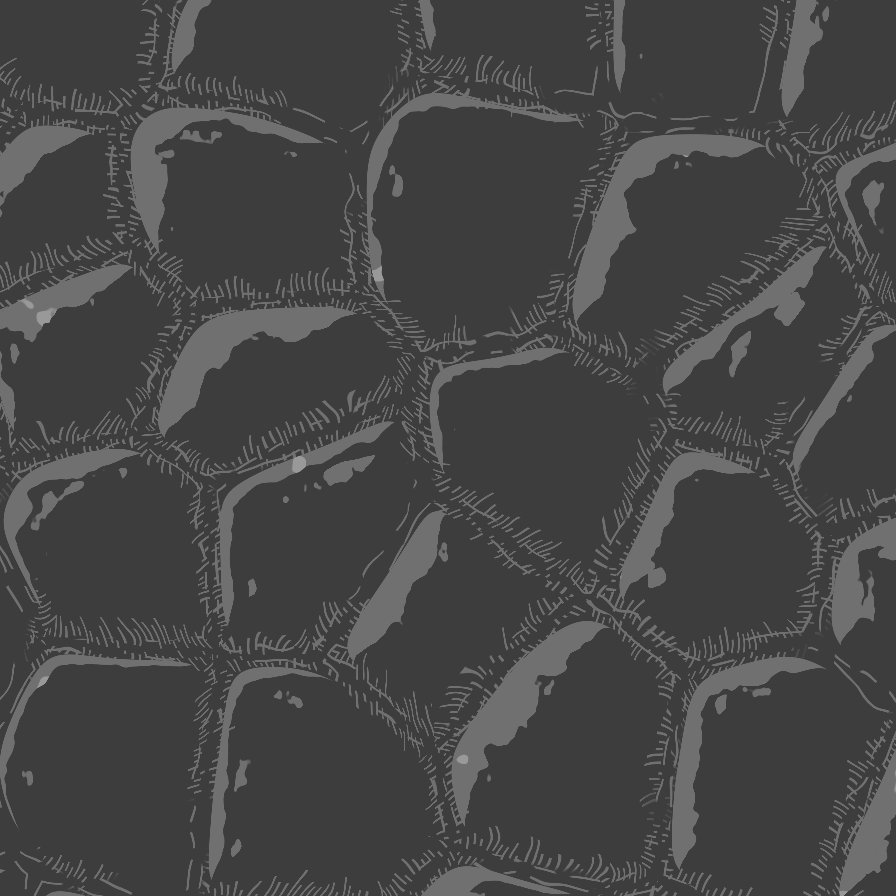
This texture is drawn by a three.js fragment shader. Its source:

```glsl
// Dark rounded paving stones with ragged highlights on their upper left rims.
// Jittered Voronoi cells give the stones; smoothed edge distances give the rims,
// and thin strokes across and along the joints give the grassy hatching.
varying vec2 vUv;

const vec3 STONE_COLOR = vec3(0.24);
const vec3 LIGHT_COLOR = vec3(0.44);
const vec3 GLINT_COLOR = vec3(0.60);
const vec2 LIGHT_DIR = vec2(-0.74, 0.67);
const float CELLS = 4.5;            // stones across the canvas
const float JITTER = 0.86;
const float CORNER_ROUND = 0.013;
const float WARP = 0.022;
const float JOINT = 0.011;          // half width of the gap between stones
const float RIM_WIDTH = 0.030;
const float BLADE_SPACING = 0.0075;
const float BLADE_HALF = 0.0008;
const float SOFT = 0.0008;          // edge smoothing

float hash(vec2 p) {
  return fract(sin(dot(p, vec2(127.1, 311.7))) * 43758.5453);
}

float noise(vec2 p) {
  vec2 i = floor(p), f = fract(p);
  f = f * f * (3.0 - 2.0 * f);
  return mix(mix(hash(i), hash(i + vec2(1.0, 0.0)), f.x),
             mix(hash(i + vec2(0.0, 1.0)), hash(i + vec2(1.0)), f.x), f.y);
}

float roughNoise(vec2 p) {
  return 0.55 * noise(p) + 0.3 * noise(p * 2.3 + 7.0) + 0.15 * noise(p * 5.1 + 19.0);
}

vec2 site(vec2 cell) {
  vec2 r = vec2(hash(cell + 3.7), hash(cell + 51.3));
  return cell + 0.5 + JITTER * (r - 0.5);
}

// Finds the stone, its rounded edge distance and normal, and the nearest joint.
void findStone(vec2 p, out vec2 stone, out float roundDist, out vec2 roundNormal,
               out float jointDist, out vec2 jointNormal, out float along) {
  vec2 q = p * CELLS, base = floor(q);
  float best = 100.0;
  stone = base;
  for (int j = -2; j <= 2; j++) {
    for (int i = -2; i <= 2; i++) {
      vec2 cell = base + vec2(float(i), float(j));
      vec2 gap = site(cell) - q;
      if (dot(gap, gap) < best) { best = dot(gap, gap); stone = cell; }
    }
  }
  vec2 center = site(stone), normalSum = vec2(0.0);
  float weightSum = 0.0;
  jointDist = 100.0;
  jointNormal = vec2(0.0, 1.0);
  along = 0.0;
  for (int j = -2; j <= 2; j++) {
    for (int i = -2; i <= 2; i++) {
      if (i == 0 && j == 0) continue;
      vec2 other = site(stone + vec2(float(i), float(j)));
      vec2 normal = normalize(other - center);
      vec2 offset = q - 0.5 * (center + other);
      float dist = -dot(offset, normal) / CELLS;
      float weight = exp(-dist / CORNER_ROUND);
      weightSum += weight;
      normalSum += weight * normal;
      if (dist < jointDist) {
        jointDist = dist;
        jointNormal = normal;
        along = dot(offset, vec2(-normal.y, normal.x)) / CELLS;
      }
    }
  }
  roundDist = -CORNER_ROUND * log(weightSum);
  roundNormal = normalSum / weightSum;
}

// Short slanted blades across the joint, longest where they grow upward.
float blades(vec2 p, vec2 stone, float dist, vec2 normal, float along) {
  float slant = 2.4 * (noise(p * 9.0) - 0.5);
  float s = (along + slant * dist) / BLADE_SPACING + 1.2 * noise(p * 45.0);
  float id = floor(s);
  float r = hash(vec2(id, 9.0) + stone * 17.0);
  float start = 0.010 * hash(vec2(id, 31.0) + stone * 5.0);
  float reach = mix(0.004, 0.017, r) * (1.0 + 0.8 * max(-normal.y, 0.0));
  float x = abs(fract(s) - 0.35 - 0.3 * r) * BLADE_SPACING;
  float line = 1.0 - smoothstep(BLADE_HALF, BLADE_HALF + SOFT, x);
  float span = smoothstep(0.0, SOFT, dist - start) * smoothstep(0.0, SOFT, start + reach - dist);
  return line * span * smoothstep(0.28, 0.34, noise(p * 11.0 + 4.0));
}

// Broken thin lines that run beside the joint.
float cracks(vec2 p, float dist) {
  float x = abs(dist - 0.002 - 0.013 * noise(p * 38.0));
  float line = 1.0 - smoothstep(BLADE_HALF, BLADE_HALF + SOFT, x);
  return line * smoothstep(0.46, 0.52, noise(p * 65.0 + 13.0));
}

void main() {
  vec2 p = vUv + WARP * (vec2(noise(vUv * 7.0), noise(vUv * 7.0 + 40.0)) - 0.5);
  vec2 stone, roundNormal, jointNormal;
  float roundDist, jointDist, along;
  findStone(p, stone, roundDist, roundNormal, jointDist, jointNormal, along);

  // Ragged lit rim, its width varying from stone to stone
  float lit = dot(roundNormal, LIGHT_DIR);
  float facing = smoothstep(0.15, 0.8, lit);
  float inner = roundDist - JOINT;
  float width = RIM_WIDTH * facing * mix(0.35, 1.25, hash(stone + 8.0));
  width *= 0.25 + 1.5 * roughNoise(vUv * 24.0);
  float rim = smoothstep(0.0, SOFT, inner) * smoothstep(0.0, SOFT, width - inner);

  // Worn patches a little further in on some stones
  float zone = smoothstep(0.012, 0.026, inner) * (1.0 - smoothstep(0.035, 0.065, inner));
  float wear = roughNoise(vUv * vec2(34.0, 23.0) + 70.0) + 0.14 * hash(stone + 23.0);
  float patches = smoothstep(0.69, 0.71, wear * zone * smoothstep(0.1, 0.4, lit));

  float hatch = max(blades(vUv, stone, jointDist, jointNormal, along), cracks(vUv, jointDist));
  float glint = rim * smoothstep(0.79, 0.81, roughNoise(vUv * 17.0 + 90.0));
  vec3 color = mix(STONE_COLOR, LIGHT_COLOR, max(max(rim, patches), hatch));
  gl_FragColor = vec4(mix(color, GLINT_COLOR, glint), 1.0);
}
```
